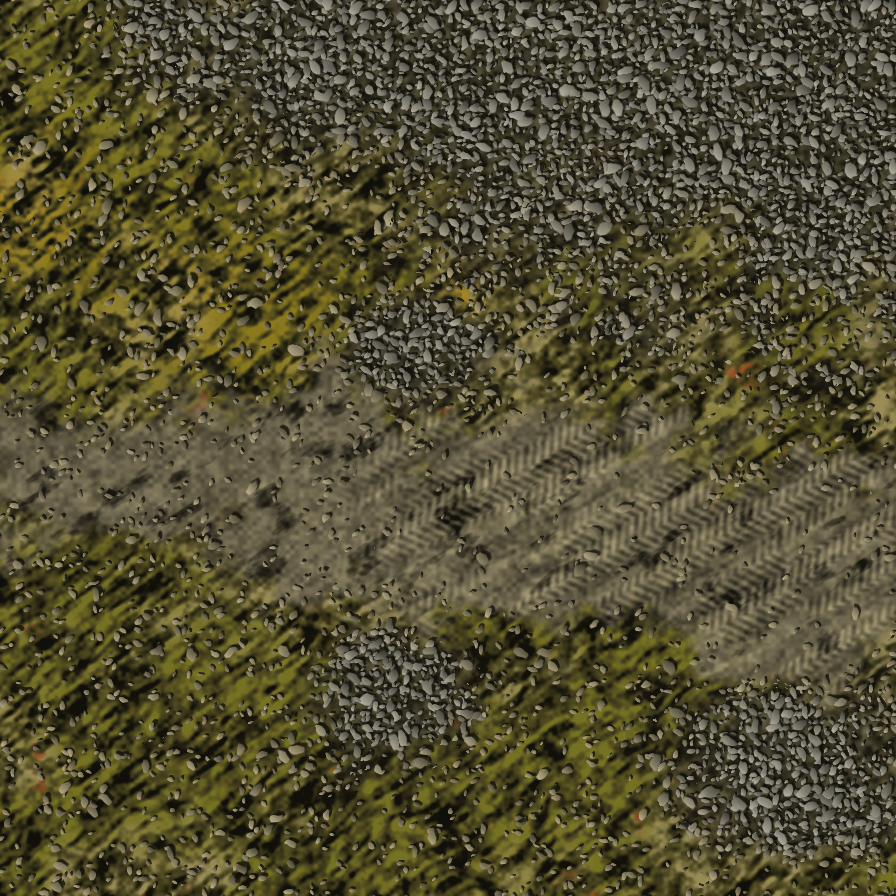
A WebGL 1 fragment shader for this texture:

```glsl
precision highp float;
// Aerial ground: grey gravel, dry grass and a muddy strip with tyre tracks.
uniform vec2 u_resolution;

const vec2 SUN = vec2(-0.66, -0.75);
const vec3 SOIL_DARK = vec3(0.065, 0.06, 0.035);
const vec3 OLIVE = vec3(0.27, 0.25, 0.11);
const vec3 STRAW = vec3(0.60, 0.55, 0.34);
const vec3 MOSS = vec3(0.44, 0.43, 0.10);
const vec3 GOLD = vec3(0.66, 0.52, 0.08);
const vec3 RUST = vec3(0.62, 0.27, 0.13);
const vec3 MUD = vec3(0.43, 0.40, 0.31);
const vec3 SLATE = vec3(0.24, 0.24, 0.21);
const vec3 PALE_STONE = vec3(0.72, 0.70, 0.64);

float hash(vec2 p) {
  return fract(sin(dot(p, vec2(127.1, 311.7))) * 43758.5453);
}

float noise(vec2 p) {
  vec2 i = floor(p), f = fract(p);
  f = f * f * (3.0 - 2.0 * f);
  return mix(mix(hash(i), hash(i + vec2(1.0, 0.0)), f.x),
             mix(hash(i + vec2(0.0, 1.0)), hash(i + vec2(1.0, 1.0)), f.x), f.y);
}

float fbm(vec2 p) {
  float sum = 0.0, amp = 0.53;
  for (int i = 0; i < 4; i++) {
    sum += amp * noise(p);
    p = p * 2.03 + 17.3;
    amp *= 0.5;
  }
  return sum;
}

vec2 rotate(vec2 p, float a) {
  float c = cos(a), s = sin(a);
  return vec2(c * p.x + s * p.y, c * p.y - s * p.x);
}

float blob(vec2 p, vec2 center, vec2 radius) {
  vec2 d = (p - center) / radius;
  return exp(-dot(d, d));
}

// Angular pebble: 1 on its rim, smaller inside
float pebble(vec2 d, float angle, float radius) {
  d = abs(rotate(d, angle)) * vec2(0.85, 1.35);
  return mix(length(d), max(d.x, d.x * 0.5 + d.y), 0.6) / radius;
}

// Scattered pebbles: x = tone, y = coverage, z = cast shadow
vec3 pebbles(vec2 p, float scale, float density, float seed, float pixel) {
  vec2 q = p * scale, cell = floor(q);
  q += 0.3 * (vec2(noise(q * 1.7 + seed), noise(q * 1.7 + seed + 9.0)) - 0.5);
  float nearest = 9.0, tone = 0.0, shadow = 0.0;
  for (int y = -1; y <= 1; y++) {
    for (int x = -1; x <= 1; x++) {
      vec2 id = cell + vec2(float(x), float(y));
      float pick = hash(id + seed), turn = hash(id + seed + 3.7);
      float size = hash(id + seed + 8.1);
      if (pick < density) {
        vec2 d = q - id - 0.5 - 0.7 * (vec2(turn, hash(id + seed + 5.3)) - 0.5);
        float radius = mix(0.26, 0.58, size * size);
        float rim = pebble(d, turn * 6.28, radius);
        float shadowRim = pebble(d + SUN * 0.33, turn * 6.28, radius);
        shadow = max(shadow, 1.0 - smoothstep(0.75, 1.25, shadowRim));
        if (rim < nearest) {
          nearest = rim;
          tone = 0.3 + 0.42 * hash(id + seed + 1.9) + 0.3 * dot(d, SUN) / radius;
        }
      }
    }
  }
  float soft = 0.1 + pixel * scale;
  return vec3(tone, 1.0 - smoothstep(1.0 - soft, 1.0 + soft, nearest), shadow);
}

vec3 addPebbles(vec3 ground, vec3 layer, float warmth) {
  vec3 stone = mix(SLATE, PALE_STONE, clamp(layer.x, 0.0, 1.0));
  stone *= mix(vec3(0.97, 0.99, 1.03), vec3(1.03, 0.98, 0.84), warmth);
  ground = mix(ground, SOIL_DARK, 0.8 * layer.z);
  return mix(ground, stone, layer.y);
}

// Thin blades crossing in three leaning directions
float blades(vec2 p) {
  vec2 q = p + 0.02 * vec2(fbm(p * 14.0), fbm(p * 14.0 + 40.0));
  float a = noise(rotate(q, 0.65) * vec2(48.0, 165.0));
  float b = noise(rotate(q, 1.35) * vec2(60.0, 150.0) + 30.0);
  float c = noise(rotate(q, -0.35) * vec2(65.0, 145.0) + 70.0);
  float lean = smoothstep(0.3, 0.7, noise(p * 22.0));
  return 0.5 * a + 0.3 * mix(b, c, lean) + 0.2 * noise(p * 210.0);
}

vec3 grassColor(vec2 p) {
  float light = blades(p) + 0.35 * (fbm(p * 26.0) - 0.5);
  float gold = blob(p, vec2(0.03, 0.78), vec2(0.1, 0.08))
             + 0.6 * blob(p, vec2(0.26, 0.66), vec2(0.16, 0.1))
             + 0.8 * blob(p, vec2(0.52, 0.68), vec2(0.03));
  float green = smoothstep(0.38, 0.62, fbm(p * 9.0 + 5.0));
  vec3 tip = mix(STRAW, MOSS, green * 0.85);
  tip = mix(tip, GOLD, clamp(gold * 1.4 * fbm(p * 17.0), 0.0, 0.85));
  tip = mix(tip, RUST, 0.8 * smoothstep(0.72, 0.82, fbm(p * 24.0 + 90.0)));
  vec3 color = mix(SOIL_DARK, OLIVE, smoothstep(0.22, 0.5, light));
  return mix(color, tip, smoothstep(0.43, 0.77, light + 0.08 * gold));
}

// Ruts and tread bars running up to the right
vec3 mudColor(vec2 p, float tracked) {
  vec2 t = rotate(p, 0.52) + vec2(0.0, 0.016 * fbm(p * 7.0));
  float rut = sin(t.y * 145.0 + 2.0 * noise(t * vec2(7.0, 25.0)));
  float bar = sin((t.x + 0.7 * abs(fract(t.y * 23.0) - 0.5) / 23.0) * 560.0);
  float worn = smoothstep(0.35, 0.6, noise(t * vec2(9.0, 42.0) + 12.0));
  float streak = noise(t * vec2(28.0, 190.0));
  float grit = 0.6 * noise(p * 190.0) + 0.4 * noise(p * 85.0);
  float light = 0.62 + 0.72 * grit + 0.3 * (fbm(p * 18.0) - 0.5);
  light += tracked * (0.13 * rut + 0.2 * bar * worn + 0.3 * (streak - 0.5));
  light -= 0.55 * smoothstep(0.6, 0.78, fbm(rotate(p, 0.6) * vec2(26.0, 55.0)));
  return MUD * max(light, 0.15);
}

// Blend the kinds of ground, then lay fine and coarse stones over them
void main() {
  vec2 p = gl_FragCoord.xy / u_resolution;
  float pixel = 1.0 / min(u_resolution.x, u_resolution.y);
  float ragged = fbm(p * 11.0) - 0.5 + 0.5 * (fbm(p * 38.0) - 0.5);
  float bank = 0.66 + 0.45 * pow(1.0 - p.x, 2.5);
  float gravel = smoothstep(-0.07, 0.1, p.y - bank + 0.28 * ragged);
  float patches = blob(p, vec2(0.45, 0.61), vec2(0.1, 0.06))
                + blob(p, vec2(0.44, 0.23), vec2(0.09, 0.08))
                + blob(p, vec2(0.88, 0.14), vec2(0.16, 0.12));
  gravel = max(gravel, smoothstep(0.2, 0.75, patches + 0.7 * ragged));
  float middle = 0.47 - 0.09 * p.x * p.x;
  float reach = mix(0.07, 0.12, smoothstep(0.2, 0.6, p.x));
  float mud = 1.0 - smoothstep(-0.035, 0.035, abs(p.y - middle) - reach + 0.22 * ragged);
  float tracked = smoothstep(0.32, 0.5, p.x);
  vec3 color = mix(grassColor(p), mudColor(p, tracked), mud * 0.93);
  vec3 bed = mix(SOIL_DARK, MUD, 0.75 * noise(p * 170.0));
  color = mix(color, bed, gravel * 0.85);
  float litter = mix(0.2, mix(0.16, 0.05, tracked), mud);
  float warmth = 1.0 - 0.75 * gravel;
  vec3 fine = pebbles(p, 120.0, mix(litter, 0.85, gravel), 2.0, pixel);
  vec3 coarse = pebbles(p, 72.0, mix(litter * 0.45, 0.6, gravel), 31.0, pixel);
  color = addPebbles(addPebbles(color, fine, warmth), coarse, warmth);
  gl_FragColor = vec4(color, 1.0);
}
```
